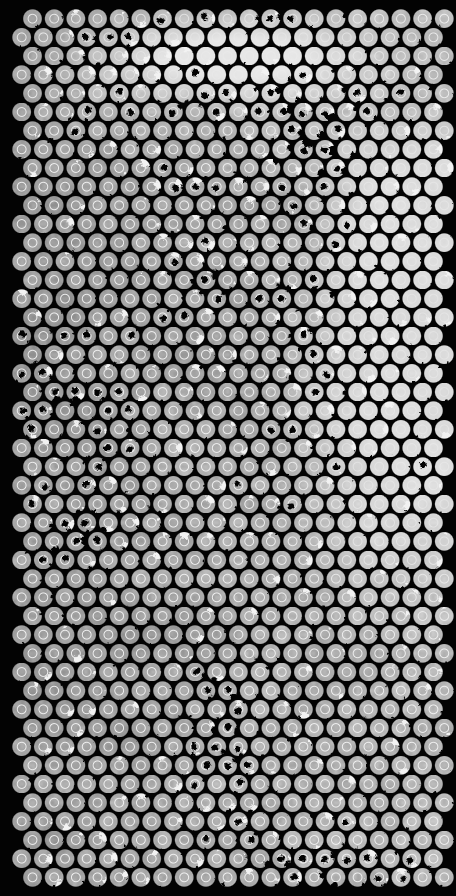
Reproduce this pattern procedurally as a Shadertoy shader.

```glsl
// Worn grey discs with thin inner rings, staggered in 47 rows of 20 on black.

float hash(vec2 p) {
    vec3 q = fract(vec3(p.xyx) * 0.1031);
    q += dot(q, q.yzx + 33.33);
    return fract((q.x + q.y) * q.z);
}

float noise(vec2 p) {
    vec2 i = floor(p), f = fract(p);
    f = f * f * (3.0 - 2.0 * f);
    return mix(mix(hash(i), hash(i + vec2(1, 0)), f.x),
               mix(hash(i + vec2(0, 1)), hash(i + vec2(1, 1)), f.x), f.y);
}

float blob(vec2 uv, vec2 center, vec2 size) {
    vec2 d = (uv - center) / size;
    return exp(-dot(d, d));
}

// Pale areas: a broad patch near the top and a band down the right side
float paleness(vec2 uv) {
    float top = 1.2 * blob(uv, vec2(0.52, 0.935), vec2(0.32, 0.05));
    float side = smoothstep(0.56, 0.84, uv.x + 0.08 * (noise(uv * vec2(9, 18)) - 0.5));
    side *= smoothstep(0.25, 0.48, uv.y) * (1.0 - smoothstep(0.8, 0.92, uv.y));
    return clamp(max(top, 0.8 * side), 0.0, 1.0);
}

// Clusters where the discs are most damaged
float wearAmount(vec2 uv) {
    float w = blob(uv, vec2(0.15, 0.55), vec2(0.13, 0.05));
    w += blob(uv, vec2(0.16, 0.41), vec2(0.13, 0.035));
    w += 1.2 * blob(uv, vec2(0.71, 0.035), vec2(0.15, 0.03));
    w += 0.7 * blob(uv, vec2(0.48, 0.18), vec2(0.08, 0.11));
    w += blob(uv, vec2(0.68, 0.83), vec2(0.1, 0.06));
    w += 0.6 * blob(uv, vec2(0.67, 0.64), vec2(0.08, 0.15));
    w += 0.8 * blob(uv, vec2(0.6, 0.885), vec2(0.32, 0.018));
    w += 0.6 * blob(uv, vec2(0.6, 0.98), vec2(0.15, 0.012));
    w += 0.6 * blob(uv, vec2(0.19, 0.93), vec2(0.09, 0.05));
    w += 0.6 * blob(uv, vec2(0.43, 0.72), vec2(0.07, 0.1));
    return min(w, 1.2);
}

void mainImage(out vec4 fragColor, in vec2 fragCoord) {
    // One unit is the distance between rows
    float px = 48.0 / iResolution.y;
    vec2 p = fragCoord * px;
    vec2 canvas = iResolution.xy * px;
    float pitch = 1.161;

    // Nearest disc of the staggered grid
    float row = floor(p.y + 0.5);
    float shift = 0.5 * mod(row, 2.0);
    float col = floor(p.x / pitch - shift + 0.5);
    vec2 id = vec2(col, row);
    vec2 center = vec2((col + shift) * pitch, row);
    vec2 q = p - center;
    float r = length(q);
    float inGrid = step(0.5, col) * step(col, 20.5) * step(0.5, row) * step(row, 47.5);

    // Tone: uneven light, small change per disc, fine mottling
    float pale = paleness(p / canvas);
    float tone = 0.63 + 0.08 * smoothstep(0.1, 0.9, p.x / canvas.x);
    tone += 0.08 * (noise(p * 0.35) - 0.5) + 0.05 * (hash(id) - 0.5);
    tone += 0.08 * (noise(p * 5.0) - 0.5);
    tone = mix(tone, 0.93, pale * 0.9);

    // Inner ring, fainter where the disc is pale
    float ring = clamp((0.025 - abs(r - 0.235)) / px + 0.5, 0.0, 1.0);
    tone = mix(tone, 0.95, ring * (1.0 - 0.75 * pale));

    // Ragged chips, mostly on the lower right rim, with bright flakes beside them
    float wear = wearAmount(center / canvas);
    float rough = noise(p * 9.0) - 0.5 + 0.5 * (noise(p * 19.0 + 7.0) - 0.5);
    float angle = -0.6 + 3.2 * (hash(id + 17.0) - 0.5);
    vec2 rim = 0.5 * vec2(cos(angle), sin(angle));
    float bite = (0.06 + 0.24 * wear) * hash(id + 31.0);
    float chip = length(q - rim) - bite + 0.16 * rough;
    vec2 flakeAt = 0.42 * vec2(cos(angle + 0.7), sin(angle + 0.7));
    float flake = length(q - flakeAt) - 0.26 * hash(id + 43.0) + 0.2 * rough;
    float flaked = step(hash(id + 59.0), 0.25 + 0.5 * wear);
    tone = mix(tone, 0.95, flaked * (1.0 - smoothstep(-0.04, 0.06, flake)));

    // Holes near the middle in the worn clusters
    vec2 holeAt = 0.24 * (vec2(hash(id + 71.0), hash(id + 83.0)) - 0.5);
    float hole = length(q - holeAt) - 0.17 + 0.14 * rough;
    hole += step(0.75 * wear, hash(id + 97.0));

    // Disc with the damage cut out
    float shape = max(r - 0.5, -min(chip, hole));
    float cover = inGrid * clamp(0.5 - shape / (1.15 * px), 0.0, 1.0);
    fragColor = vec4(vec3(mix(0.01, clamp(tone, 0.0, 1.0), cover)), 1.0);
}
```
